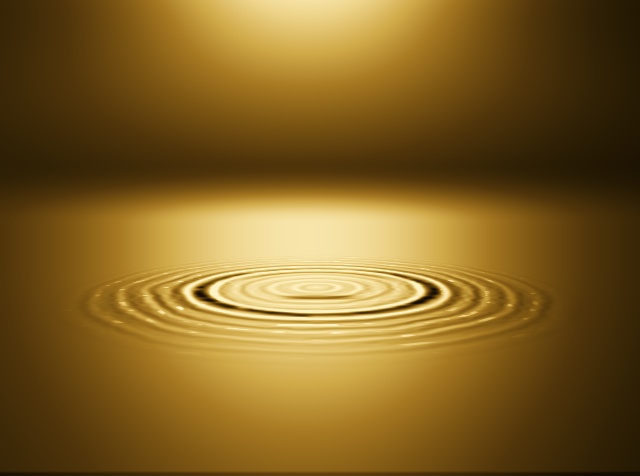
Give the GLSL for this background, as a Shadertoy shader.

```glsl
// Golden liquid with concentric ripples beneath a soft glowing backdrop.
// A scalar light level is built from gradients, bent by rings measured on a
// perspective ground plane, then coloured through a dark-to-cream gold ramp.

float hash(vec2 p) {
    vec3 q = fract(p.xyx * vec3(0.1031, 0.1030, 0.0973));
    q += dot(q, q.yzx + 33.33);
    return fract((q.x + q.y) * q.z);
}

float noise(vec2 p) {
    vec2 i = floor(p), f = fract(p);
    f = f * f * (3.0 - 2.0 * f);
    return mix(mix(hash(i), hash(i + vec2(1, 0)), f.x),
               mix(hash(i + vec2(0, 1)), hash(i + vec2(1, 1)), f.x), f.y);
}

// Gold ramp: level 0 is near black, level 7 is pale cream
vec3 gold(float level) {
    vec3 stops[8] = vec3[8](
        vec3(0.08, 0.05, 0.005), vec3(0.19, 0.13, 0.02),
        vec3(0.32, 0.21, 0.04), vec3(0.48, 0.33, 0.07),
        vec3(0.65, 0.47, 0.13), vec3(0.82, 0.67, 0.29),
        vec3(0.93, 0.83, 0.54), vec3(1.0, 0.95, 0.77));
    level = clamp(level, 0.0, 6.99);
    int i = int(level);
    return mix(stops[i], stops[i + 1], fract(level));
}

// Smooth still light of the backdrop and the liquid
float stillLight(float x, float v) {
    float backdrop = 1.8 + 13.2 * (v - 0.667);
    float liquid = 2.8 + 3.5 * smoothstep(-0.1, 0.45, v);
    float level = mix(backdrop, liquid, 1.0 - smoothstep(0.53, 0.66, v));
    float spread = 0.54 - 0.1 * smoothstep(0.75, 1.0, v);
    float side = (x + 0.015) / spread;
    return level * exp(-side * side) + 0.25 - 0.35 * x;
}

// Soft line at radius r0
float ring(float r, float r0, float width) {
    float d = (r - r0) / width;
    return exp(-d * d);
}

void mainImage(out vec4 fragColor, in vec2 fragCoord) {
    vec2 uv = fragCoord / iResolution.xy;
    float x = (uv.x - 0.495) * 1.347, v = uv.y;
    float level = stillLight(x, v);

    // Ground plane: outermost ripple has radius 1
    float drop = max(0.649 - v, 0.02);
    vec2 ground = vec2(0.49 * x / drop, 0.633 * (1.0 / drop - 3.956));
    float r = length(ground);
    float front = smoothstep(0.15, -0.25, ground.y);
    float wobble = noise(ground * 5.0 + 20.0);
    float ragged = noise(ground * vec2(19.0, 25.0) + 7.0);

    // Wave train, faded where rings become finer than a pixel
    float phase = r * 74.0 + 2.6 * wobble;
    float footprint = fwidth(phase);
    float visible = exp(-0.12 * footprint * footprint);
    float wave = sin(phase) + 0.45 * sin(phase * 1.73 + 3.0 * ragged);
    float reach = 1.0 - smoothstep(0.55, 1.04, r);
    float strength = mix(0.55, 0.95, smoothstep(0.3, 0.5, r)) * reach;
    level += wave * strength * visible * (0.5 + 0.7 * wobble);
    level -= 0.25 * reach * smoothstep(0.4, 0.6, r);

    // Dark crater rim, broken and heavy in front, thin at the back
    float rim = ring(r, 0.465 + 0.025 * (wobble - 0.5), 0.026);
    float flank = smoothstep(0.22, 0.42, abs(ground.x));
    float heavy = max(front * (0.65 + 0.35 * flank), 0.55 * flank);
    level -= rim * mix(1.5, 5.5, heavy) * (0.45 + 0.75 * ragged);
    level -= 1.8 * ring(r, 0.36, 0.022) * smoothstep(0.1, 0.3, ground.y);
    level -= 1.5 * ring(r, 0.57, 0.018) * (0.4 + 0.6 * wobble);
    level += 1.3 * ring(r, 0.415, 0.017) + 1.1 * ring(r, 0.52, 0.016);

    // Glints on crests and the flat dark reflection in the middle
    float crest = smoothstep(0.5, 1.0, sin(phase)) * visible;
    level += 2.0 * crest * reach * smoothstep(0.65, 0.9, ragged)
           * smoothstep(0.35, 0.5, r);
    vec2 streak = vec2(x - 0.008, v - 0.375) / vec2(0.075, 0.0045);
    level -= 2.3 * exp(-dot(streak * streak, streak * streak));

    // Narrow shade along the bottom edge
    level -= 1.0 - smoothstep(0.004, 0.012, v);
    fragColor = vec4(gold(level), 1.0);
}
```
